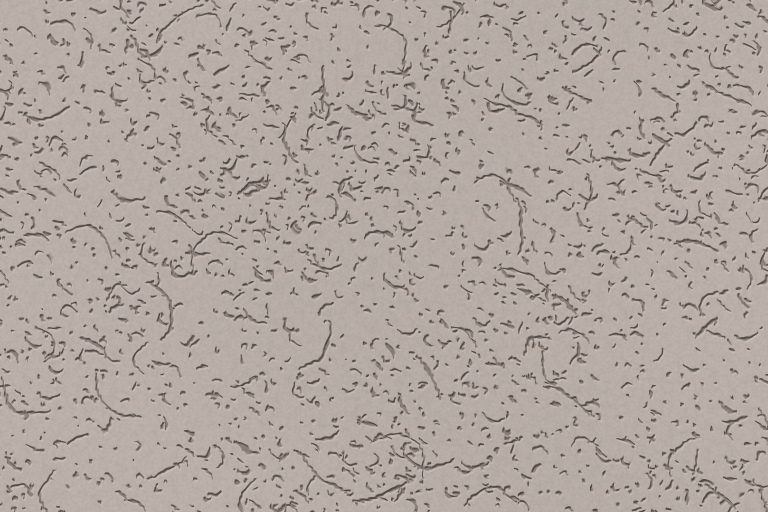
A Shadertoy shader for this texture:

```glsl
// Draws matte greige stucco cut with short pits and curling worm-like grooves.

vec3 hash3(vec2 cell) {
    vec3 q = fract(vec3(cell.xyx) * vec3(0.1031, 0.1030, 0.0973));
    q += dot(q, q.yxz + 33.33);
    return fract((q.xxy + q.yzz) * q.zyx);
}

// Broad patches where the grooves are denser, about -1 to 1
float clusters(vec2 p) {
    return 0.4 * sin(7.0 * p.x + 3.0 * sin(5.0 * p.y + 1.0))
         + 0.35 * sin(11.0 * p.y - 2.0 * sin(8.0 * p.x))
         + 0.25 * sin(23.0 * p.x + 17.0 * p.y + 2.0 * sin(19.0 * p.y));
}

// Layered sines that make the groove edges ragged
vec2 roughen(vec2 p) {
    return p + 0.0022 * sin(95.0 * p.yx + 2.0 * sin(61.0 * p))
             + 0.0010 * sin(310.0 * p.yx + 3.0 * sin(170.0 * p + 1.7));
}

// Signed distance to one bent stroke per cell; reach is its half length in cells
float strokes(vec2 p, float size, vec2 reach, float share, float seed) {
    float nearest = 1.0;
    vec2 home = floor(p / size);
    for (int j = -1; j <= 1; j++)
    for (int i = -1; i <= 1; i++) {
        vec2 cell = home + vec2(i, j);
        vec3 place = hash3(cell + seed);
        vec3 form = hash3(cell + seed + 71.0);
        vec2 center = (cell + place.xy) * size;
        if (place.z > share + 0.28 * clusters(center)) continue;

        // Angles lean towards a falling diagonal
        float turn = form.x - 0.5;
        float angle = -0.5 + turn * (1.2 + 7.8 * turn * turn);
        float c = cos(angle), s = sin(angle);
        vec2 q = mat2(c, -s, s, c) * (p - center);

        float halfLength = size * mix(reach.x, reach.y, form.y * form.y);
        float along = clamp(q.x / halfLength, -1.0, 1.0);
        float bend = 1.5 * (form.z - 0.5);
        float offAxis = q.y - bend * halfLength * (along * along - 0.4);
        offAxis /= sqrt(1.0 + 4.0 * bend * bend * along * along);
        float pastEnd = max(abs(q.x) - halfLength, 0.0);
        float radius = mix(0.0020, 0.0034, fract(form.z * 7.0)) * (1.0 - 0.4 * along * along);
        nearest = min(nearest, length(vec2(pastEnd, offAxis)) - radius);
    }
    return nearest;
}

// Groove depth: 0 on the flat face, 1 on the groove floor
float grooveDepth(vec2 p) {
    p = roughen(p);
    float d = strokes(p, 0.022, vec2(0.06, 0.32), 0.50, 3.0);
    d = min(d, strokes(p, 0.042, vec2(0.18, 0.52), 0.56, 137.0));
    d = min(d, strokes(p, 0.100, vec2(0.22, 0.62), 0.50, 291.0));
    float soft = max(0.0017, 0.7 / iResolution.y);
    return 1.0 - smoothstep(-soft, soft, d);
}

// Cellular noise for the sandy grain: distance to the nearest grain
float grain(vec2 p) {
    vec2 home = floor(p);
    float nearest = 2.0;
    for (int j = -1; j <= 1; j++)
    for (int i = -1; i <= 1; i++) {
        vec2 cell = home + vec2(i, j);
        nearest = min(nearest, distance(p, cell + hash3(cell + 19.0).xy));
    }
    return nearest;
}

void mainImage(out vec4 fragColor, in vec2 fragCoord) {
    vec2 p = fragCoord / iResolution.y;

    // Light from the upper left shades one wall and lifts the opposite rim
    float depth = grooveDepth(p);
    float slope = depth - grooveDepth(p + 0.0042 * vec2(-0.45, 0.89));
    float shade = 1.0 - 0.25 * depth - 0.31 * max(slope, 0.0) + 0.07 * max(-slope, 0.0);

    // Sandy face with faint broad unevenness
    float sand = 0.045 * (0.5 - grain(p / 0.0065)) + 0.03 * (0.5 - grain(p / 0.017));
    float swell = 0.008 * sin(4.0 * p.x + 2.0 * sin(3.0 * p.y));
    shade += sand + swell;

    vec3 plaster = vec3(0.717, 0.676, 0.652);
    vec3 shadowTint = vec3(1.0, 0.975, 0.955);
    vec3 color = plaster * shade * mix(vec3(1.0), shadowTint, depth);
    fragColor = vec4(clamp(color, 0.0, 1.0), 1.0);
}
```
